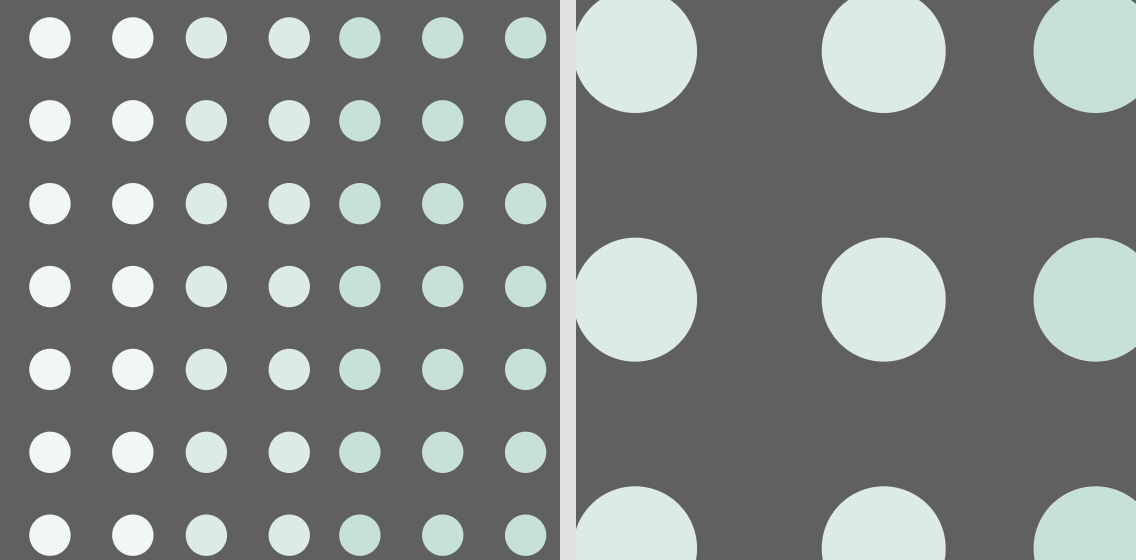
Left: the whole. Right: its middle third, enlarged.
Reproduce this pattern procedurally as a WebGL 1 fragment shader.

```glsl
precision highp float;
// Seven by seven grid of flat dots on grey, in three column groups fading from white to mint.

uniform vec2 u_resolution;

#define PITCH 0.148
#define RADIUS 0.0369
#define BOTTOM_ROW 0.0443
#define GROUP_STARTS vec3(0.0892, 0.3685, 0.6426)
#define GROUP_COUNTS vec3(2.0, 2.0, 3.0)
#define GREY vec3(0.378)
#define WHITE vec3(0.945, 0.970, 0.962)
#define PALE vec3(0.862, 0.920, 0.906)
#define MINT vec3(0.780, 0.878, 0.855)

// Signed distance to the nearest dot of a column group, rows being endless.
float dotGroup(vec2 p, float start, float count) {
  vec2 cell = floor((p - vec2(start, BOTTOM_ROW)) / PITCH + 0.5);
  cell.x = clamp(cell.x, 0.0, count - 1.0);
  vec2 center = vec2(start, BOTTOM_ROW) + cell * PITCH;
  return length(p - center) - RADIUS;
}

// Antialiased coverage, about one pixel wide.
float coverage(float dist, float pixel) {
  return clamp(0.5 - dist / pixel, 0.0, 1.0);
}

void main() {
  vec2 p = gl_FragCoord.xy / u_resolution;
  float pixel = 1.0 / min(u_resolution.x, u_resolution.y);

  vec3 color = GREY;
  color = mix(color, WHITE, coverage(dotGroup(p, GROUP_STARTS.x, GROUP_COUNTS.x), pixel));
  color = mix(color, PALE, coverage(dotGroup(p, GROUP_STARTS.y, GROUP_COUNTS.y), pixel));
  color = mix(color, MINT, coverage(dotGroup(p, GROUP_STARTS.z, GROUP_COUNTS.z), pixel));

  gl_FragColor = vec4(color, 1.0);
}
```
